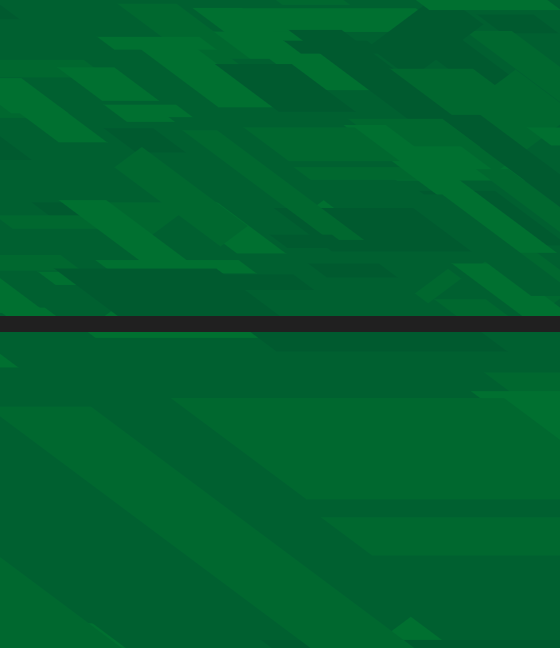
Top, the full canvas; bottom, a detail of the centre.
Give the GLSL for this background, as a WebGL 1 fragment shader.

```glsl
precision highp float;

// Flat green camouflage of overlapping slanted parallelograms.
// Shapes are boxes in sheared coordinates, spread by a low-discrepancy
// sequence and painted in order over a plain base tone.

uniform vec2 u_resolution;

const int SHAPE_COUNT = 70;
const float SLANT = 1.34;          // horizontal run per unit of height
const float BAND_SHARE = 0.22;     // long diagonal strips
const float MIRROR_SHARE = 0.10;   // shapes cut along the opposite diagonal
const vec2 MARGIN = vec2(0.10, 0.05);
const vec2 PLATE_MIN = vec2(0.15, 0.04);
const vec2 PLATE_MAX = vec2(0.70, 0.24);
const vec2 BAND_MIN = vec2(0.08, 0.28);
const vec2 BAND_MAX = vec2(0.20, 0.48);

const vec3 DEEP = vec3(0.0, 0.351, 0.186);
const vec3 BASE = vec3(0.0, 0.377, 0.188);
const vec3 MEDIUM = vec3(0.0, 0.408, 0.186);
const vec3 BRIGHT = vec3(0.0, 0.439, 0.188);

float hash(float index, float channel) {
    return fract(sin(index * 12.9898 + channel * 78.233) * 43758.5453);
}

// Evenly mixed choice of tone for each shape.
vec3 toneOf(float index) {
    float pick = fract(index * 0.618034 + 0.37);
    if (pick < 0.22) return DEEP;
    if (pick < 0.40) return BASE;
    if (pick < 0.68) return MEDIUM;
    return BRIGHT;
}

// Width and height, favouring small plates with a few long bands.
vec2 sizeOf(float index) {
    vec2 r = vec2(hash(index, 1.0), hash(index, 2.0));
    if (hash(index, 3.0) < BAND_SHARE) return mix(BAND_MIN, BAND_MAX, r);
    return mix(PLATE_MIN, PLATE_MAX, r * r);
}

// Signed distance to a parallelogram, measured across its edges.
float parallelogram(vec2 p, vec2 size, bool mirrored) {
    float norm = sqrt(1.0 + SLANT * SLANT);
    float side = (abs(p.x + SLANT * p.y) - 0.5 * size.x) / norm;
    float across = mirrored ? (p.x - SLANT * p.y) / norm : p.y;
    return max(side, abs(across) - 0.5 * size.y);
}

void main() {
    float pixel = 1.0 / u_resolution.y;
    vec2 p = gl_FragCoord.xy * pixel;
    vec2 canvas = vec2(u_resolution.x * pixel, 1.0);
    vec3 color = BASE;

    // Paint each shape over the earlier ones.
    for (int i = 0; i < SHAPE_COUNT; i++) {
        float index = float(i) + 1.0;
        vec2 spread = fract(index * vec2(0.754878, 0.569840) + 0.5);
        vec2 center = mix(-MARGIN, canvas + MARGIN, spread);
        bool mirrored = hash(index, 4.0) < MIRROR_SHARE;
        float d = parallelogram(p - center, sizeOf(index), mirrored);
        float cover = clamp(0.5 - d / pixel, 0.0, 1.0);
        color = mix(color, toneOf(index), cover);
    }

    gl_FragColor = vec4(color, 1.0);
}
```
